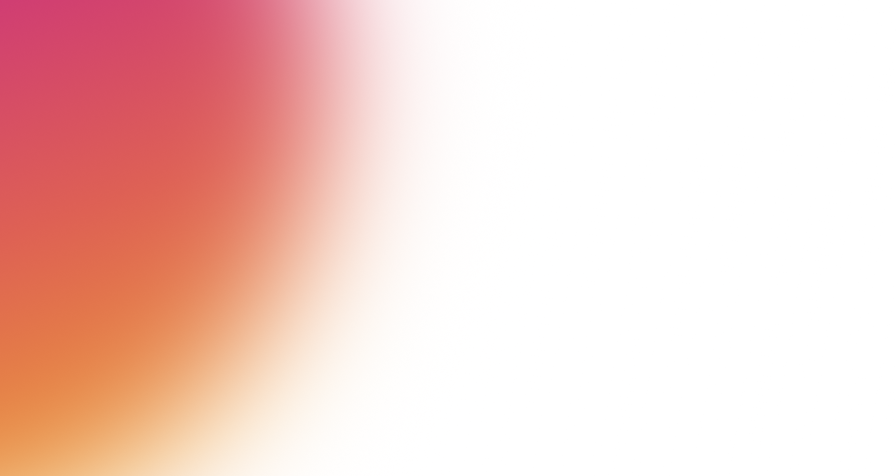
This background is drawn by a Shadertoy shader. Its source:

```glsl
// A soft disc glowing from pink through coral to amber, on a white ground.

const vec3 WHITE = vec3(1.0);
const vec3 PINK  = vec3(0.815, 0.240, 0.450);
const vec3 CORAL = vec3(0.870, 0.380, 0.330);
const vec3 AMBER = vec3(0.912, 0.565, 0.235);

// Sine hash, used for dithering
float hash(vec2 p) {
    return fract(sin(dot(p, vec2(12.9898, 78.233))) * 43758.5453);
}

// Coverage of a Gaussian-blurred edge at signed distance d
float blurredEdge(float d, float sigma) {
    float z = clamp(-d / sigma, -4.0, 4.0);
    return 0.5 + 0.5 * tanh(0.798 * z * (1.0 + 0.0447 * z * z));
}

// Signed distance to a circle
float circleDistance(vec2 p, vec2 center, float radius) {
    return length(p - center) - radius;
}

// Three-stop gradient with t from 0 to 1
vec3 warmGradient(float t) {
    vec3 upper = mix(PINK, CORAL, clamp(t * 2.0, 0.0, 1.0));
    return mix(upper, AMBER, clamp(t * 2.0 - 1.0, 0.0, 1.15));
}

void mainImage(out vec4 fragColor, in vec2 fragCoord) {
    // Coordinates in canvas heights
    vec2 p = fragCoord / iResolution.y;

    // Tilted gradient, running down and slightly right
    float t = (1.0 - p.y) + 0.33 * p.x;
    vec3 discColor = warmGradient(t);

    // Large blurred disc centred beyond the left edge
    float d = circleDistance(p, vec2(-0.27, 0.804), 0.951);
    float coverage = blurredEdge(d, 0.135);
    vec3 color = mix(WHITE, discColor, coverage);

    // Faint dither against banding
    color += (hash(fragCoord) - 0.5) / 255.0;

    fragColor = vec4(clamp(color, 0.0, 1.0), 1.0);
}
```
